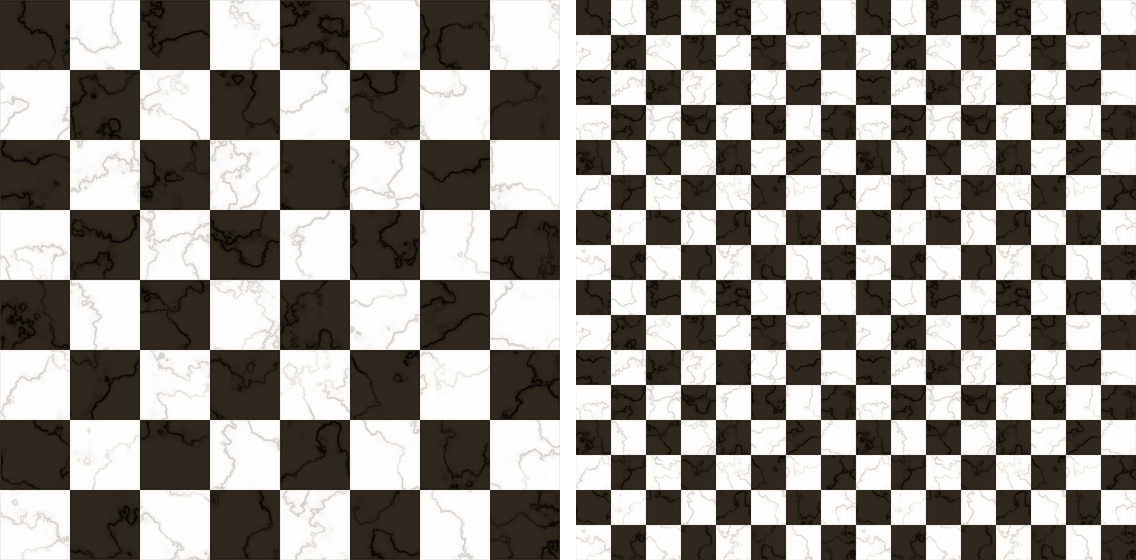
Left: one tile. Right: repeated 2 by 2.
Write a Shadertoy shader that draws this pattern.

```glsl
// Polished marble checkerboard, 8 by 8 tiles, dark brown and white.
// Each tile has its own veins: the zero contour of layered sine waves whose
// directions and phases are hashed from the wrapped tile index.

const float TILES = 8.0;
const float TAU = 6.28319;
const int OCTAVES = 6;
const int WAVES = 3;

const vec3 LIGHT_STONE = vec3(1.0, 0.998, 0.994);
const vec3 LIGHT_CLOUD = vec3(0.935, 0.925, 0.91);
const vec3 LIGHT_VEIN = vec3(0.84, 0.815, 0.785);
const vec3 DARK_STONE = vec3(0.19, 0.157, 0.11);
const vec3 DARK_CLOUD = vec3(0.095, 0.07, 0.045);
const vec3 DARK_VEIN = vec3(0.035, 0.025, 0.015);

vec2 hash2(vec3 p) {
    p = fract(p * vec3(0.1031, 0.1030, 0.0973));
    p += dot(p, p.yzx + 33.33);
    return fract((p.xx + p.yz) * p.zy);
}

// Fractal sum of plane waves: x is the height, yz its gradient.
vec3 waveField(vec2 p, vec2 tile, float seed) {
    vec3 sum = vec3(0.0);
    float frequency = 0.6 * TAU;
    float amplitude = 1.0;
    for (int i = 0; i < OCTAVES; i++) {
        for (int j = 0; j < WAVES; j++) {
            vec2 h = hash2(vec3(tile + 1.0, seed + float(i * WAVES + j)));
            float angle = (float(j) + h.x) * TAU / float(2 * WAVES);
            vec2 k = frequency * vec2(cos(angle), sin(angle));
            float phase = dot(k, p) + TAU * h.y;
            sum += amplitude * vec3(sin(phase), k * cos(phase));
        }
        frequency *= 1.97;
        amplitude *= 0.5;
    }
    return sum;
}

// x is the thin vein line, y the soft cloud around it.
vec2 marble(vec2 p, vec2 tile, float pixel) {
    vec3 field = waveField(p, tile, 3.0);
    float height = abs(field.x + hash2(vec3(tile, 91.0)).x - 0.5);
    float dist = height / max(length(field.yz), 5.0);
    float strength = smoothstep(-2.2, 1.0, waveField(p, tile, 47.0).x);
    float line = 1.0 - smoothstep(0.0, 0.012 + pixel, dist);
    float cloud = exp(-3.2 * height);
    return vec2(line, cloud) * mix(0.35, 1.0, strength);
}

vec3 stoneColor(vec3 stone, vec3 cloud, vec3 vein, vec2 amount) {
    return mix(mix(stone, cloud, amount.y), vein, amount.x);
}

void mainImage(out vec4 fragColor, in vec2 fragCoord) {
    vec2 grid = fragCoord / iResolution.xy * TILES;
    float pixel = TILES / min(iResolution.x, iResolution.y);
    vec2 tile = mod(floor(grid), TILES);
    vec2 local = fract(grid);

    // Signed distance to the tile border, positive inside dark tiles
    float isDark = mod(tile.x + tile.y, 2.0);
    vec2 fromCenter = abs(local - 0.5);
    float inset = 0.5 - max(fromCenter.x, fromCenter.y);
    float border = inset * (2.0 * isDark - 1.0);
    float darkness = smoothstep(-0.75 * pixel, 0.75 * pixel, border);

    // Veins fade out at the joint
    vec2 amount = marble(local, tile, pixel) * smoothstep(0.0, pixel, inset);
    vec3 light = stoneColor(LIGHT_STONE, LIGHT_CLOUD, LIGHT_VEIN, amount);
    vec3 dark = stoneColor(DARK_STONE, DARK_CLOUD, DARK_VEIN, amount);

    // Slightly darker rim on the dark tiles
    float rim = 1.0 - smoothstep(0.01, 0.02 + pixel, inset);
    dark = mix(dark, DARK_CLOUD, 0.6 * rim);

    fragColor = vec4(mix(light, dark, darkness), 1.0);
}
```
